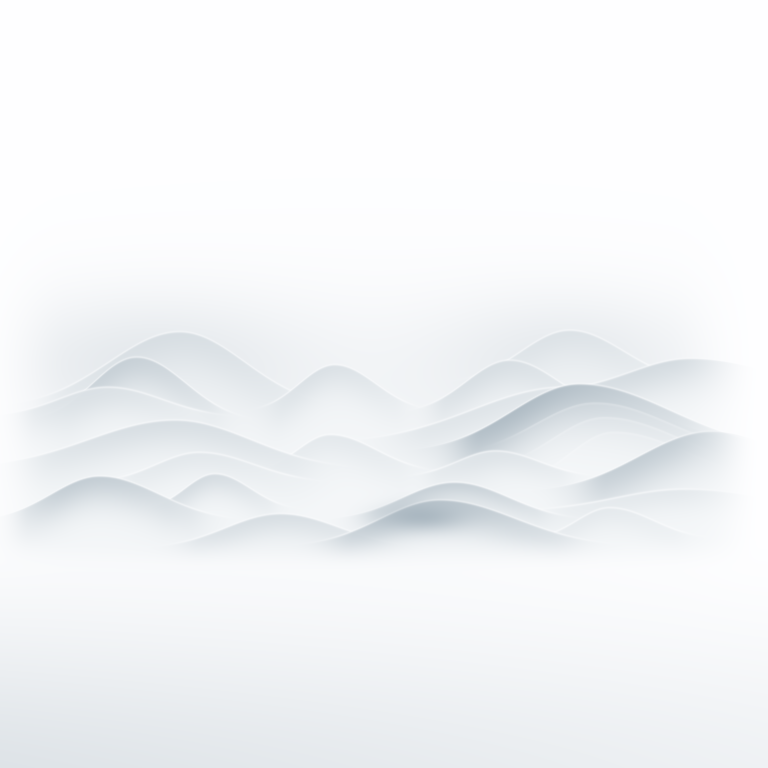
Write a three.js fragment shader that draws this background.

```glsl
// Pale misty hills in overlapping translucent layers above a soft grey floor.
varying vec2 vUv;

const vec3 WHITE = vec3(0.995, 0.996, 1.0);
const vec3 MIST = vec3(0.955, 0.965, 0.972);
const vec3 SLATE = vec3(0.54, 0.61, 0.66);

// Soft elliptical spot, 1 at its centre.
float glow(vec2 p, vec2 center, vec2 radius) {
  vec2 q = (p - center) / radius;
  return exp(-dot(q, q));
}

// Bell curve with separate left and right widths.
float bell(float x, float center, vec2 widths) {
  float t = (x - center) / (x < center ? widths.x : widths.y);
  return exp(-t * t);
}

// Fades the scene out at the left and right borders.
float sideFade(float x) {
  return smoothstep(-0.04, 0.09, x) * (1.0 - smoothstep(0.87, 0.99, x));
}

// Thin light line along a crest; d is the depth below it.
float rim(float d, float width) {
  return exp(-d * d / (width * width));
}

// Lays one hill over the scene: dark under its crest, dissolving into mist.
vec3 hill(vec3 scene, vec2 p, vec2 peak, vec2 widths, float height,
          float shadeX, float tone, float fade) {
  float b = bell(p.x, peak.x, widths);
  float depth = peak.y - height * (1.0 - b) - p.y;
  float below = max(depth, 0.0);
  float inside = smoothstep(-0.0012, 0.0012, depth);
  float spread = (p.x - shadeX) / (widths.x + widths.y);
  float shade = tone * exp(-2.0 * spread * spread) * exp(-below * below / (fade * fade));
  float side = sideFade(p.x);
  float cover = inside * smoothstep(0.01, 0.35, b) * exp(-below / (3.0 * fade)) * side;
  scene = mix(scene, mix(MIST, SLATE, shade), cover);
  return mix(scene, WHITE, 0.45 * rim(depth, 0.0016) * smoothstep(0.02, 0.3, b) * side);
}

// White sky, hazy horizon and a floor that darkens to the lower left.
vec3 backdrop(vec2 p) {
  float haze = 0.17 * glow(p, vec2(0.19, 0.53), vec2(0.2, 0.085));
  haze += 0.15 * glow(p, vec2(0.74, 0.535), vec2(0.17, 0.08));
  haze += 0.08 * glow(p, vec2(0.48, 0.46), vec2(0.5, 0.16));
  haze += 0.07 * glow(p, vec2(0.4, 0.297), vec2(0.34, 0.022));
  haze *= sideFade(p.x);
  float ground = 1.0 - smoothstep(-0.06, 0.31, p.y);
  haze += ground * mix(0.27, 0.14, p.x);
  haze += 0.025 * (1.0 - smoothstep(0.2, 0.5, p.y)) * (1.0 - p.x);
  return mix(WHITE, SLATE, haze);
}

// Distant ridges.
vec3 farHills(vec3 c, vec2 p) {
  c = hill(c, p, vec2(0.234, 0.568), vec2(0.13, 0.12), 0.1, 0.22, 0.27, 0.06);
  c = hill(c, p, vec2(0.436, 0.525), vec2(0.065, 0.075), 0.062, 0.42, 0.24, 0.042);
  c = hill(c, p, vec2(0.742, 0.570), vec2(0.09, 0.1), 0.07, 0.73, 0.22, 0.05);
  c = hill(c, p, vec2(0.664, 0.531), vec2(0.08, 0.09), 0.07, 0.64, 0.27, 0.045);
  c = hill(c, p, vec2(0.898, 0.533), vec2(0.11, 0.15), 0.045, 0.85, 0.3, 0.045);
  c = hill(c, p, vec2(0.178, 0.535), vec2(0.08, 0.09), 0.085, 0.16, 0.42, 0.05);
  return hill(c, p, vec2(0.14, 0.496), vec2(0.09, 0.1), 0.04, 0.12, 0.23, 0.04);
}

// Broad ridges across the middle.
vec3 middleHills(vec3 c, vec2 p) {
  c = hill(c, p, vec2(0.735, 0.496), vec2(0.17, 0.15), 0.075, 0.65, 0.2, 0.045);
  c = hill(c, p, vec2(0.755, 0.500), vec2(0.125, 0.17), 0.09, 0.68, 0.64, 0.062);
  // Nested arcs on the dark slope.
  for (int i = 0; i < 3; i++) {
    float k = float(i);
    float x = 0.775 + 0.012 * k;
    float b = bell(p.x, x, vec2(0.11 - 0.015 * k, 0.14));
    float d = 0.475 - 0.019 * k - 0.07 * (1.0 - b) - p.y;
    float veil = smoothstep(0.0, 0.002, d) * exp(-max(d, 0.0) / 0.04);
    c = mix(c, WHITE, smoothstep(0.1, 0.6, b) * sideFade(p.x) * (0.13 * veil + 0.24 * rim(d, 0.0015)));
  }
  c = hill(c, p, vec2(0.43, 0.434), vec2(0.06, 0.085), 0.05, 0.44, 0.15, 0.04);
  c = hill(c, p, vec2(0.228, 0.453), vec2(0.16, 0.14), 0.065, 0.21, 0.27, 0.045);
  c = hill(c, p, vec2(0.26, 0.411), vec2(0.08, 0.1), 0.04, 0.25, 0.16, 0.035);
  c = hill(c, p, vec2(0.645, 0.413), vec2(0.07, 0.08), 0.035, 0.64, 0.2, 0.03);
  return hill(c, p, vec2(0.925, 0.438), vec2(0.13, 0.15), 0.08, 0.84, 0.45, 0.055);
}

// Crisp hills at the front.
vec3 nearHills(vec3 c, vec2 p) {
  c = hill(c, p, vec2(0.89, 0.363), vec2(0.13, 0.15), 0.03, 0.87, 0.15, 0.03);
  c = hill(c, p, vec2(0.28, 0.383), vec2(0.055, 0.065), 0.048, 0.265, 0.3, 0.032);
  c = hill(c, p, vec2(0.13, 0.380), vec2(0.09, 0.11), 0.06, 0.11, 0.46, 0.042);
  c = hill(c, p, vec2(0.592, 0.372), vec2(0.095, 0.1), 0.05, 0.58, 0.43, 0.028);
  c = hill(c, p, vec2(0.794, 0.339), vec2(0.06, 0.08), 0.042, 0.78, 0.14, 0.03);
  c = hill(c, p, vec2(0.365, 0.331), vec2(0.1, 0.11), 0.046, 0.35, 0.27, 0.035);
  c = hill(c, p, vec2(0.573, 0.349), vec2(0.11, 0.14), 0.062, 0.56, 0.52, 0.042);
  return mix(c, SLATE, 0.5 * glow(p, vec2(0.553, 0.326), vec2(0.055, 0.018)));
}

void main() {
  vec3 ground = backdrop(vUv);
  vec3 scene = nearHills(middleHills(farHills(ground, vUv), vUv), vUv);
  // The feet of the hills dissolve into the floor.
  float feet = smoothstep(0.255, 0.305, vUv.y);
  gl_FragColor = vec4(mix(ground, scene, feet), 1.0);
}
```
